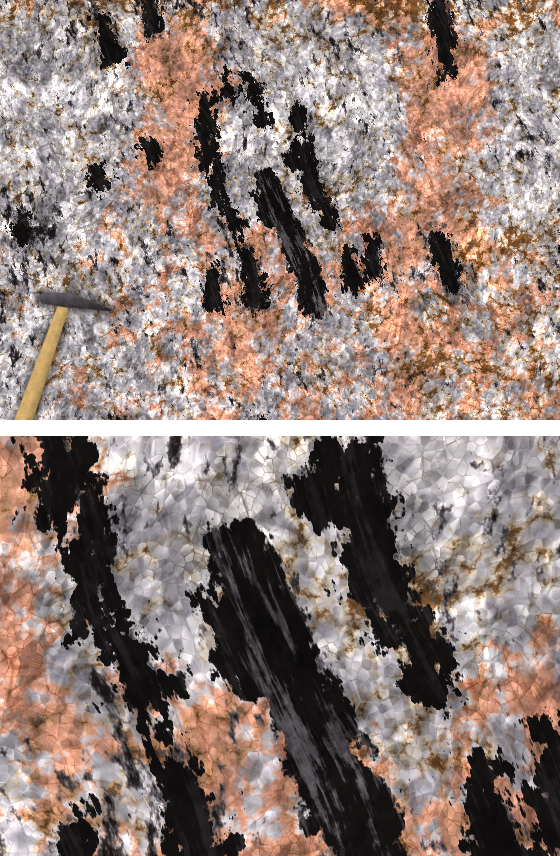
Top, the full canvas; bottom, a detail of the centre.
Give the GLSL for this texture, as a Shadertoy shader.

```glsl
#define PALE vec3(.88, .86, .85)
#define GREY vec3(.59, .57, .60)
#define PINK vec3(.80, .54, .43)
#define BROWN vec3(.44, .28, .14)
#define OCHRE vec3(.74, .60, .38)
#define SLATE vec3(.36, .34, .36)
#define BLACK vec3(.07, .06, .06)
#define WOOD vec3(.84, .69, .44)
#define RELIEF .8
#define CRYSTAL_GRID vec2(.085, .13)

vec2 hash2(vec2 c) {
    vec3 q = fract(c.xyx * vec3(.1031, .1030, .0973));
    q += dot(q, q.yzx + 33.33);
    return fract((q.xx + q.yz) * q.zy);
}

// Cellular noise: nearest distance, gap to the border, tilted facet shade
vec3 cells(vec2 p) {
    vec2 home = floor(p), id = vec2(0.), offset = vec2(0.);
    float near = 9., next = 9.;
    for (int j = -1; j <= 1; j++)
    for (int i = -1; i <= 1; i++) {
        vec2 cell = home + vec2(i, j), h = hash2(cell);
        vec2 d = cell + h - p;
        float dist = length(d);
        if (dist < near) { next = near; near = dist; id = h; offset = d; }
        else next = min(next, dist);
    }
    vec2 tilt = vec2(id.y, fract(id.y * 7.)) - .5;
    return vec3(near, next - near, id.x - .5 + 1.2 * dot(offset, tilt));
}

// Layered cellular noise, centred on zero
float rough(vec2 p) {
    float sum = 0., amp = 1.9;
    for (int i = 0; i < 4; i++) {
        sum += amp * (cells(p).x - .47);
        p = mat2(.8, .6, -.6, .8) * p * 2.1 + 5.3;
        amp *= .65;
    }
    return sum;
}

// Distance to a tapered rod
float rod(vec2 p, vec2 a, vec2 b, float ra, float rb) {
    float h = clamp(dot(p - a, b - a) / dot(b - a, b - a), 0., 1.);
    return length(p - mix(a, b, h)) - mix(ra, rb, h);
}

// Scattered upright crystals, densest around the centre
float crystals(vec2 p) {
    float d = 1.;
    vec2 home = floor(p / CRYSTAL_GRID);
    for (int j = -1; j <= 1; j++)
    for (int i = -1; i <= 1; i++) {
        vec2 cell = home + vec2(i, j);
        vec2 h = hash2(cell + 71.), k = hash2(cell + 133.);
        vec2 centre = (cell + h) * CRYSTAL_GRID;
        vec2 away = (centre - vec2(.66, .62)) / vec2(.30, .30);
        if (k.x > .8 * exp(-dot(away, away)) + .04) continue;
        vec2 axis = mix(.01, .065, k.y) * vec2(.5 * h.y - .1, -1.);
        d = min(d, rod(p, centre - axis, centre + axis, .010, mix(.012, .026, h.x)));
    }
    return d;
}

void mainImage(out vec4 fragColor, in vec2 fragCoord) {
    vec2 p = fragCoord / iResolution.y;
    float px = 1. / iResolution.y;

    // Gently bent rock coordinates, with a leaning vertical grain
    vec2 w = p + .008 * sin(p.yx * vec2(17., 21.) + 2. * sin(p * 7.));
    vec2 grain = vec2(w.x + .2 * w.y, w.y);
    float coarse = rough(w * 5.);
    float mid = rough(w * 15. + 7.);
    float fine = rough(w * 48. + 3.);
    float streak = rough(grain * vec2(48., 24.) + 11.);

    // Fractured facets at several sizes, turned against each other
    float relief = 0., crack = 0., amp = .36;
    vec2 q = w * vec2(13., 11.) + 17.;
    for (int i = 0; i < 4; i++) {
        vec3 c = cells(q);
        relief += amp * c.z * smoothstep(0., .2, c.y);
        crack += amp * (1. - smoothstep(0., .12, c.y));
        q = mat2(.8, .6, -.6, .8) * q * 2.2 + 9.1;
    }

    // Pale feldspar
    vec3 col = mix(GREY, PALE, clamp(.55 + .8 * relief + .4 * mid + .25 * fine, 0., 1.));

    // Pink feldspar: large masses above, mottled mixture below
    float upper = smoothstep(.42, .58, p.y) * (1. - smoothstep(.86, .98, p.y));
    float masses = cos(10. * (w.x - .35 - .1 * p.y)) - .4;
    float mottled = -.3 + .55 * smoothstep(.05, .5, p.x);
    float field = mix(mottled, masses, upper) + .35 * coarse
                + mix(.5, .25, upper) * mid + .3 * fine;
    float pink = smoothstep(-.15, .25, field);
    col = mix(col, PINK * (1. + .12 * mid), .88 * pink);

    // Ochre and brown weathering, strongest on top and at lower right
    float corner = smoothstep(.7, 1.25, p.x) * (1. - smoothstep(.3, .65, p.y));
    float stain = .5 * rough(w * 9. + 19.) + .5 * fine - .3
                + .4 * smoothstep(.78, 1., p.y) + .35 * corner;
    col = mix(col, OCHRE, .4 * smoothstep(-.4, .1, stain));
    col = mix(col, BROWN, .85 * smoothstep(-.02, .4, stain));

    // Light on the facets, rusty shadow in the cracks
    col *= 1. + RELIEF * relief - .14 * fine;
    float warm = clamp(.25 + .5 * pink + .4 * corner, 0., 1.);
    vec3 rust = mix(vec3(.55), vec3(.66, .47, .30), warm);
    col *= mix(vec3(1.), rust, clamp(crack * smoothstep(-.5, .6, mid + .5 * fine), 0., 1.));

    // Dark mineral specks following the grain
    float shade = 1. - smoothstep(.02, .22, length((p - vec2(.03, .42)) * vec2(1., .8)));
    float patches = rough(w * 6. + 40.);
    float specks = .75 * streak + .45 * patches + .3 * fine + .5 * shade
                 - .4 * upper * pink + .2 * smoothstep(.8, 1., p.y);
    vec3 speckColor = mix(SLATE, BLACK, smoothstep(.45, 1., specks)) * (1. + .6 * relief);
    col = mix(col, speckColor, .92 * smoothstep(.22, .6, specks));

    // Black crystals with broken edges and a long striped slab
    float ragged = .013 * streak + .009 * mid + .007 * fine;
    float slab = rod(w, vec2(.64, .57), vec2(.75, .27), .024, .030) + .7 * ragged;
    float black = min(crystals(w) + 1.1 * ragged, slab);
    float stripes = smoothstep(-.3, .5, rough(vec2(w.x + .37 * w.y, .12 * w.y) * 60.) + .3 * fine);
    float sheen = stripes * mix(.2, .9, 1. - smoothstep(-.012, .006, slab));
    vec3 crystalColor = mix(BLACK, SLATE, sheen) * (1. + .7 * relief);
    col = mix(col, crystalColor, 1. - smoothstep(-.003, .003, black));

    // Hammer with a soft shadow
    vec2 top = vec2(.148, .262), end = vec2(.05, -.02);
    float handle = rod(p, top, end, .014, .022);
    float head = min(rod(p, vec2(.108, .290), vec2(.165, .285), .014, .018),
                     rod(p, vec2(.165, .285), vec2(.262, .262), .017, .003));
    col *= 1. - .4 * (1. - smoothstep(0., .02, min(handle, head)));
    float across = dot(p - top, normalize(vec2(top.y - end.y, end.x - top.x)));
    vec3 wood = WOOD * (1. - 14. * max(across, 0.) + .06 * fine);
    vec3 steel = SLATE * (.75 + 14. * (p.y - .28) + .1 * fine);
    col = mix(col, wood, 1. - smoothstep(-px, px, handle));
    col = mix(col, steel, 1. - smoothstep(-px, px, head));

    fragColor = vec4(clamp(col, 0., 1.), 1.);
}
```
